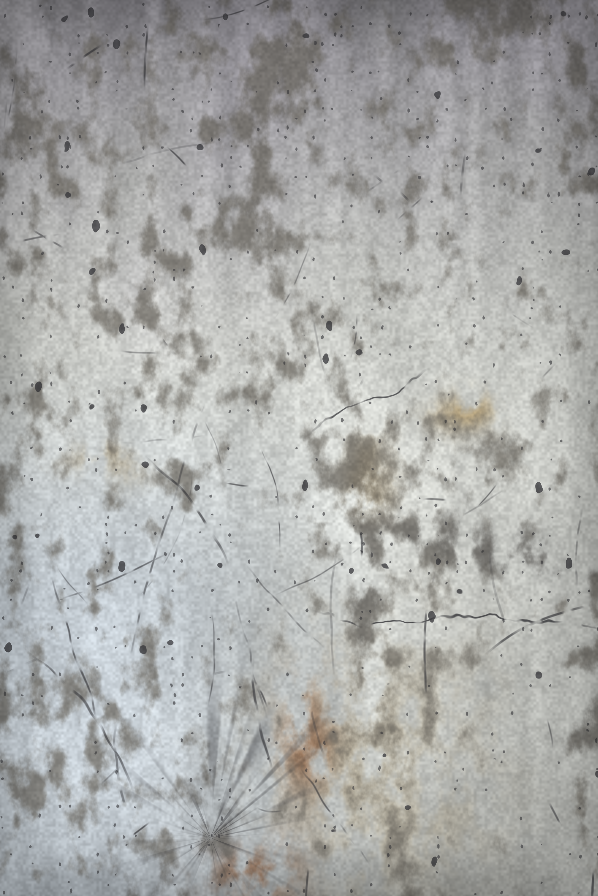
Write a Shadertoy shader that draws this texture.

```glsl
const vec3 PALE   = vec3(0.825, 0.832, 0.812);
const vec3 COOL   = vec3(0.775, 0.808, 0.835);
const vec3 MAUVE  = vec3(0.545, 0.535, 0.565);
const vec3 DIRT   = vec3(0.43, 0.415, 0.385);
const vec3 SOOT   = vec3(0.20, 0.20, 0.215);
const vec3 RUST   = vec3(0.56, 0.37, 0.24);
const vec3 OCHRE  = vec3(0.69, 0.57, 0.35);
const float GRAIN_SCALE = 330.0;
const float GRAIN_DEPTH = 0.21;
const float STREAK_DEPTH = 0.30;
const float SCRATCH_WIDTH = 0.0007;
const int SCRATCH_COUNT = 64;
const vec2 SOOT_ROOT = vec2(0.235, 0.065);

vec2 hash2(vec2 p) {
    vec3 q = fract(p.xyx * vec3(0.1031, 0.1030, 0.0973));
    q += dot(q, q.yzx + 33.33);
    return fract((q.xx + q.yz) * q.zy);
}

float noise(vec2 p) {
    vec2 i = floor(p), f = fract(p);
    f = f * f * (3.0 - 2.0 * f);
    float low = mix(hash2(i).x, hash2(i + vec2(1, 0)).x, f.x);
    float high = mix(hash2(i + vec2(0, 1)).x, hash2(i + vec2(1, 1)).x, f.x);
    return mix(low, high, f.y);
}

float fbm(vec2 p) {
    float sum = 0.0, gain = 0.53;
    for (int i = 0; i < 5; i++) {
        sum += gain * noise(p);
        p = mat2(1.6, 1.2, -1.2, 1.6) * p + 17.3;
        gain *= 0.5;
    }
    return sum;
}

float blob(vec2 p, vec2 center, vec2 radius) {
    vec2 q = (p - center) / radius;
    return exp(-dot(q, q));
}

// Thin bent line, fading towards both ends
float scratch(vec2 p, vec2 center, float angle, float halfLength, float bend, float width) {
    vec2 q = p - center;
    float c = cos(angle), s = sin(angle);
    q = vec2(c * q.x + s * q.y, c * q.y - s * q.x);
    float d = abs(q.y + bend * (q.x * q.x - halfLength * halfLength * 0.4));
    float soft = 1.0 / iResolution.y;
    float line = 1.0 - smoothstep(width - 0.3 * soft, width + soft, d);
    return line * (1.0 - smoothstep(0.5 * halfLength, halfLength, abs(q.x)));
}

float scratches(vec2 p, float aspect) {
    float sum = 0.0;
    for (int i = 0; i < SCRATCH_COUNT; i++) {
        vec2 place = hash2(vec2(float(i), 3.0));
        vec2 form = hash2(vec2(float(i), 41.0));
        vec2 tone = hash2(vec2(float(i), 87.0));
        float angle = i % 2 == 0 ? 1.57 + (form.x - 0.5) * 0.9 : (form.x - 0.5) * 1.9;
        float halfLength = mix(0.015, 0.11, form.y * form.y);
        float line = scratch(p, place * vec2(aspect, 1.0), angle, halfLength,
                             (tone.x - 0.5) * 5.0, SCRATCH_WIDTH * (0.3 + tone.x));
        sum = max(sum, line * mix(0.2, 0.75, tone.y));
    }
    return sum;
}

// Irregular specks, at most one in each cell
float specks(vec2 p, float scale, float density) {
    vec2 cell = floor(p * scale);
    vec2 pick = hash2(cell + 11.0), offset = hash2(cell + 57.0);
    vec2 q = fract(p * scale) - mix(vec2(0.3), vec2(0.7), offset);
    q.x *= mix(0.8, 1.8, pick.y);
    float d = length(q) + 0.16 * (noise(p * scale * 5.0) - 0.5);
    float radius = mix(0.07, 0.22, pick.y);
    float soft = scale / iResolution.y;
    return step(pick.x, density) * (1.0 - smoothstep(radius - 0.5 * soft, radius + 0.5 * soft, d));
}

void mainImage(out vec4 fragColor, in vec2 fragCoord) {
    vec2 uv = fragCoord / iResolution.xy;
    vec2 p = fragCoord / iResolution.y;
    float aspect = iResolution.x / iResolution.y;
    float cloud = fbm(p * vec2(7.0, 5.0));
    float mottle = fbm(p * vec2(48.0, 34.0) + 9.0);
    vec2 w = p + 0.06 * (vec2(cloud, fbm(p * 12.0 + 31.0)) - 0.5);

    // Plaster: cool lower left, pale middle, mauve top
    vec3 color = mix(PALE, COOL, (1.0 - smoothstep(0.15, 0.75, uv.x)) * (1.0 - smoothstep(0.3, 0.65, uv.y)));
    float topShade = smoothstep(0.55, 1.06, uv.y + 0.3 * (cloud - 0.5));
    color = mix(color, MAUVE, 0.92 * topShade);
    color *= 1.0 - 0.12 * smoothstep(0.4, 0.0, uv.y) * smoothstep(0.2, 0.8, uv.x);

    // Vertical runs and broad clouds
    float runs = noise(p * vec2(70.0, 4.0)) * 0.55 + noise(p * vec2(26.0, 2.5) + 5.0) * 0.45;
    color *= 1.0 + STREAK_DEPTH * (0.45 + 0.55 * topShade) * (runs - 0.5);
    color *= 1.0 + 0.32 * (cloud - 0.56);

    // Rust and ochre stains
    float rust = blob(w, vec2(0.34, 0.17), vec2(0.03, 0.06)) + blob(w, vec2(0.27, 0.02), vec2(0.05, 0.04));
    float ochre = blob(w, vec2(0.515, 0.54), vec2(0.035, 0.025)) + blob(w, vec2(0.42, 0.465), vec2(0.025, 0.035))
                + 0.6 * blob(w, vec2(0.12, 0.48), vec2(0.04, 0.02)) + 0.5 * blob(w, vec2(0.40, 0.15), vec2(0.11, 0.13));
    color = mix(color, OCHRE, 0.65 * clamp(ochre, 0.0, 1.0) * smoothstep(0.3, 0.7, mottle));
    color = mix(color, RUST, 0.8 * clamp(rust, 0.0, 1.0) * smoothstep(0.32, 0.72, mottle));

    // Smudges, with rays fanning upwards from the soot root
    vec2 q = p - SOOT_ROOT;
    float rays = noise(vec2(atan(q.x, q.y) * 16.0, length(q) * 9.0));
    float fan = smoothstep(0.5, 0.95, rays) * blob(p, SOOT_ROOT + vec2(0.02, 0.06), vec2(0.10, 0.12));
    float smudge = blob(w, SOOT_ROOT + vec2(0.0, 0.03), vec2(0.035, 0.05))
                 + blob(w + vec2(0.0, 0.3 * (w.x - 0.54)), vec2(0.55, 0.395), vec2(0.13, 0.03))
                 + 0.7 * blob(w, vec2(0.41, 0.34), vec2(0.02, 0.14)) + 0.7 * blob(w, vec2(0.64, 0.21), vec2(0.05))
                 + 0.7 * blob(w, vec2(0.17, 0.0), vec2(0.06, 0.04)) + 0.8 * blob(w, vec2(aspect, 1.0), vec2(0.09, 0.10))
                 + 0.6 * blob(w, vec2(0.0, 1.0), vec2(0.07, 0.09)) + 0.35 * topShade;
    float stain = smoothstep(0.53, 0.86, mottle + 0.55 * (cloud - 0.5) + 0.17 * smudge + 0.15 * (runs - 0.5));
    color = mix(color, DIRT, 0.75 * stain);
    color = mix(color, SOOT, clamp(0.26 * smudge * smoothstep(0.35, 0.7, mottle) + 0.45 * fan, 0.0, 0.7));

    // Scratches, two long gouges and specks
    float wear = scratches(p + 0.004 * (noise(p * 40.0) - 0.5), aspect);
    wear = max(wear, 0.8 * scratch(w, vec2(0.51, 0.305), -0.06, 0.18, 0.1, SCRATCH_WIDTH));
    wear = max(wear, 0.75 * scratch(w, vec2(0.41, 0.56), 0.54, 0.075, 0.3, SCRATCH_WIDTH));
    color = mix(color, SOOT, wear * smoothstep(0.2, 0.6, noise(p * 90.0)));
    float pits = max(0.75 * specks(p, 34.0, 0.06), 0.6 * specks(p + 0.37, 95.0, 0.09 + 0.12 * smudge));
    color = mix(color, SOOT, pits);

    // Fine grain and dark rim
    float grain = 0.65 * noise(p * GRAIN_SCALE) + 0.35 * noise(p * GRAIN_SCALE * 0.45 + 71.0);
    color *= 1.0 + GRAIN_DEPTH * (grain - 0.5);
    vec2 edge = min(p, vec2(aspect, 1.0) - p);
    color *= mix(0.8, 1.0, smoothstep(-0.01, 0.07, min(edge.x, edge.y)));
    fragColor = vec4(clamp(color, 0.0, 1.0), 1.0);
}
```
